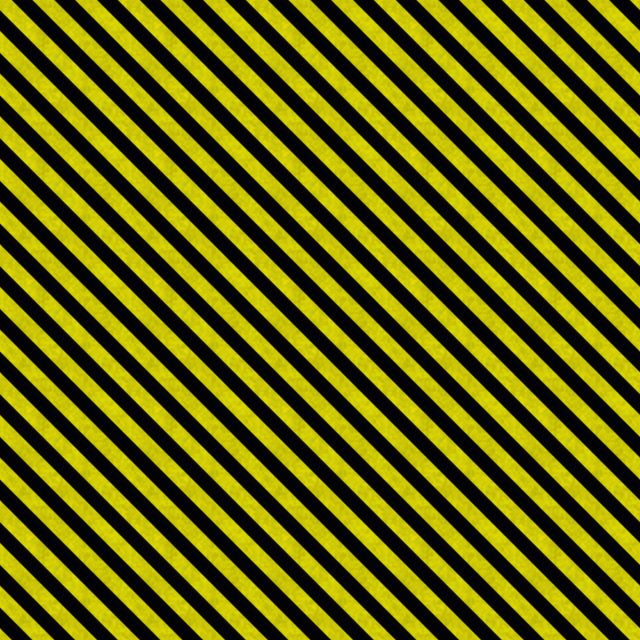
This pattern is drawn by a WebGL 1 fragment shader. Its source:

```glsl
precision highp float;
// Yellow and black diagonal hazard stripes with a mottled, felt-like grain.

uniform vec2 u_resolution;

#define STRIPES 15.0        // stripe pairs along each edge
#define GRAIN_TILES 5.0     // repeats of the grain along each edge
#define YELLOW_SHARE 0.515  // yellow part of one stripe pair
#define PHASE 0.018         // centre of a yellow stripe, in stripe pairs
#define EDGE_SOFTNESS 0.032 // half width of the blend, in stripe pairs
#define GRAIN_DEPTH 0.28
#define YELLOW vec3(0.805, 0.785, 0.02)
#define BLACK vec3(0.02, 0.02, 0.0)
#define BLUE_BLACK vec3(0.01, 0.0, 0.05)

float hash(vec2 p) {
    vec3 q = fract(p.xyx * vec3(0.1031, 0.1030, 0.0973));
    q += dot(q, q.yzx + 33.33);
    return fract((q.x + q.y) * q.z);
}

// Value noise that wraps after a whole number of cells.
float wrappedNoise(vec2 tile, float cells) {
    vec2 p = tile * cells;
    vec2 cell = floor(p);
    vec2 f = fract(p);
    f = f * f * (3.0 - 2.0 * f);
    vec2 a = mod(cell, cells);
    vec2 b = mod(cell + 1.0, cells);
    vec2 seed = vec2(cells, 2.0 * cells);
    float low = mix(hash(a + seed), hash(vec2(b.x, a.y) + seed), f.x);
    float high = mix(hash(vec2(a.x, b.y) + seed), hash(b + seed), f.x);
    return mix(low, high, f.y);
}

// Fine fibres over broader blotches, centred on zero.
float grain(vec2 tile) {
    return 0.40 * wrappedNoise(tile, 56.0)
         + 0.28 * wrappedNoise(tile, 27.0)
         + 0.18 * wrappedNoise(tile, 12.0)
         + 0.14 * wrappedNoise(tile, 5.0) - 0.5;
}

void main() {
    vec2 uv = gl_FragCoord.xy / u_resolution;
    float fibre = grain(uv * GRAIN_TILES);

    // Distance from the nearest yellow centre line, in stripe pairs.
    float across = abs(fract((uv.x + uv.y) * STRIPES - PHASE + 0.5) - 0.5);
    float halfWidth = 0.5 * YELLOW_SHARE;
    float pixel = STRIPES / min(u_resolution.x, u_resolution.y);
    float blend = max(EDGE_SOFTNESS, 0.75 * pixel);
    float yellowMask = 1.0 - smoothstep(halfWidth - blend, halfWidth + blend, across);

    // Grain shades the yellow; the black turns bluish along its middle.
    vec3 yellow = YELLOW * (1.0 + GRAIN_DEPTH * fibre);
    vec3 black = mix(BLACK, BLUE_BLACK, smoothstep(0.40, 0.46, across + 0.06 * fibre));

    gl_FragColor = vec4(mix(black, yellow, yellowMask), 1.0);
}
```
